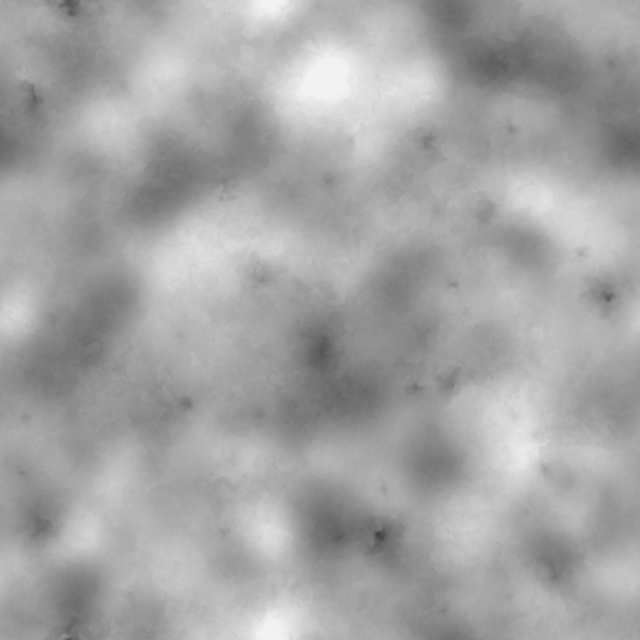
A Shadertoy shader for this texture:

```glsl
// Soft grey cloud field with dark pits and a faint flaky crust, seamless.
// Scattered smooth bumps are summed at several scales, then sharp pits
// and low contrast cellular flakes are added on a crumbled domain.

vec3 hash3(vec3 p) {
    p = fract(p * vec3(0.1031, 0.1030, 0.0973));
    p += dot(p, p.yxz + 33.33);
    return fract((p.xxy + p.yxx) * p.zyx);
}

// Random position (xy) and value (z) of a cell, wrapped after n cells
vec3 cellPoint(vec2 cell, float n, float seed) {
    return hash3(vec3(mod(cell, n) + 1.7, seed * 7.3 + n));
}

// Sum of round bumps of random sign, one per cell
float bumps(vec2 uv, float n, float seed) {
    vec2 p = uv * n, base = floor(p);
    float sum = 0.0;
    for (int y = -1; y <= 1; y++)
    for (int x = -1; x <= 1; x++) {
        vec2 cell = base + vec2(x, y);
        vec3 point = cellPoint(cell, n, seed);
        vec2 d = p - cell - point.xy;
        float k = max(1.0 - dot(d, d), 0.0);
        sum += (2.0 * point.z - 1.0) * k * k * k;
    }
    return sum;
}

// Sparse pits with a pointed core and a wide halo
float pits(vec2 uv, float n, float share, float seed) {
    vec2 p = uv * n, base = floor(p);
    float sum = 0.0;
    for (int y = -1; y <= 1; y++)
    for (int x = -1; x <= 1; x++) {
        vec2 cell = base + vec2(x, y);
        vec3 point = cellPoint(cell, n, seed);
        float d = length(p - cell - point.xy);
        float depth = max(share - point.z, 0.0) / share;
        sum += depth * pow(max(1.0 - d, 0.0), 4.0);
    }
    return sum;
}

// Cellular patches of random tone with slightly softened borders
float flakes(vec2 uv, float n, float seed) {
    vec2 p = uv * n, base = floor(p);
    float sum = 0.0, total = 0.0001;
    for (int y = -1; y <= 1; y++)
    for (int x = -1; x <= 1; x++) {
        vec2 cell = base + vec2(x, y);
        vec3 point = cellPoint(cell, n, seed);
        vec2 d = p - cell - point.xy;
        float weight = exp(-34.0 * dot(d, d));
        sum += weight * (point.z - 0.5 + 0.4 * dot(d, point.yx - 0.5));
        total += weight;
    }
    return sum / total;
}

void mainImage(out vec4 fragColor, in vec2 fragCoord) {
    vec2 uv = fragCoord / iResolution.xy;

    // Crumbled coordinates for the fine features
    vec2 crumble = vec2(bumps(uv, 45.0, 1.0), bumps(uv, 45.0, 2.0)) * 0.008
                 + vec2(bumps(uv, 120.0, 3.0), bumps(uv, 120.0, 4.0)) * 0.006;
    vec2 rough = uv + crumble;

    // Clouds from large to small
    float grey = 0.655
        + 0.105 * bumps(uv, 4.0, 5.0)
        + 0.19 * bumps(uv, 8.0, 6.0)
        + 0.14 * bumps(uv + 0.15 * crumble, 12.0, 7.0)
        + 0.025 * bumps(uv + 0.5 * crumble, 25.0, 8.0);

    // Dark pits, large and small, with crumbs around the large ones
    float hollow = pits(uv + 0.5 * crumble, 9.0, 0.25, 9.0);
    float crumbs = bumps(rough, 60.0, 15.0);
    grey -= hollow * (0.28 + 0.12 * crumbs);
    grey -= 0.15 * pits(uv + 0.5 * crumble, 25.0, 0.06, 10.0);

    // Short creases on the bright tops
    float crease = 1.0 - smoothstep(0.0, 0.09, abs(bumps(rough, 24.0, 11.0)));
    grey -= 0.022 * crease * smoothstep(0.72, 0.84, grey);

    // Flaky crust in drifting patches, and fine grain
    float crust = 0.7 + 0.6 * smoothstep(-0.4, 0.5, bumps(uv, 9.0, 16.0));
    grey += 0.030 * crust * flakes(rough, 46.0, 12.0);
    grey += 0.018 * crust * flakes(rough, 95.0, 13.0);
    grey += 0.008 * bumps(uv, 170.0, 14.0);

    fragColor = vec4(vec3(clamp(grey, 0.2, 0.95)), 1.0);
}
```
